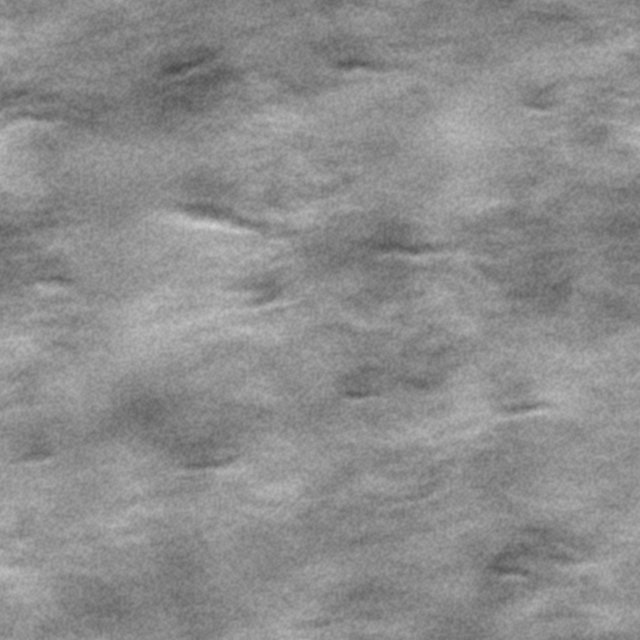
A three.js fragment shader for this texture:

```glsl
// Soft grey weathered surface: cloudy patches, tilted streaks and fine grain
// come from layers of stretched gradient noise; a loop scatters short dark
// ridges, each with a pale lip below and a blurred shadow above.

varying vec2 vUv;

vec2 hash2(vec2 p) {
  vec3 q = fract(vec3(p.xyx) * vec3(0.1031, 0.1030, 0.0973));
  q += dot(q, q.yzx + 33.33);
  return fract((q.xx + q.yz) * q.zy);
}

mat2 rotation(float angle) {
  float c = cos(angle), s = sin(angle);
  return mat2(c, -s, s, c);
}

// Dot product of a random unit gradient with the offset from its corner
float corner(vec2 cell, vec2 offset) {
  return dot(normalize(hash2(cell) - 0.4999), offset);
}

float noise(vec2 p) {
  vec2 i = floor(p), f = fract(p);
  vec2 w = f * f * f * (f * (f * 6.0 - 15.0) + 10.0);
  vec2 e = vec2(1.0, 0.0);
  float low = mix(corner(i, f), corner(i + e, f - e), w.x);
  float high = mix(corner(i + e.yx, f - e.yx), corner(i + 1.0, f - 1.0), w.x);
  return mix(low, high, w.y);
}

// Broad cloudy patches, slightly wider than tall
float patches(vec2 p) {
  return 0.14 * noise(p * vec2(3.1, 4.6) + 17.3)
       + 0.11 * noise(rotation(0.25) * p * vec2(7.0, 11.0) + 41.7);
}

// Thin wisps that fade in and out across the surface
float streaks(vec2 p) {
  float strength = 0.9 + 1.3 * noise(p * 5.0 + 63.1);
  float wisps = 0.09 * noise(p * vec2(13.0, 36.0) + 8.4)
              + 0.06 * noise(rotation(-0.12) * p * vec2(30.0, 72.0) + 91.2);
  return strength * wisps;
}

float grain(vec2 p) {
  return 0.055 * noise(rotation(0.4) * p * vec2(88.0, 105.0) + 5.6)
       + 0.065 * noise(rotation(0.7) * p * vec2(165.0, 180.0) + 29.8);
}

// Dark dash with a bright lip under it and a soft shadow over it
float ridge(vec2 p, float len, float thick) {
  float taper = exp(-pow(abs(p.x / len), 3.0));
  float y = p.y / thick;
  float dark = exp(-y * y);
  float lip = exp(-pow((y + 2.0) / 0.8, 2.0));
  vec2 s = (p - vec2(-0.3 * len, 3.5 * thick)) / vec2(len, thick * 3.0);
  return taper * (0.10 * lip - 0.15 * dark) - 0.08 * exp(-dot(s, s));
}

float ridges(vec2 p) {
  float sum = 0.0;
  vec2 ragged = vec2(noise(p * 24.0 + 3.0), noise(p * 30.0 + 70.0));
  for (int i = 0; i < 13; i++) {
    float id = float(i);
    vec2 place = fract(vec2(0.31, 0.67) + id * vec2(0.7549, 0.5698));
    place += 0.12 * (hash2(vec2(id, 4.0)) - 0.5);
    vec2 r = hash2(vec2(id, 19.0));
    float size = i == 0 ? 1.0 : 0.25 + 0.35 * r.x;
    float tilt = i == 0 ? -0.2 : mix(-0.15, 0.3, r.y);
    vec2 q = rotation(tilt) * (p - place) + ragged * vec2(0.012, 0.008);
    sum += ridge(q, 0.085 * size, 0.004 + 0.006 * size) * (0.5 + 0.6 * size);
  }
  return sum;
}

// Large smoky stains with torn outlines
float stains(vec2 p) {
  float sum = 0.0;
  vec2 torn = vec2(noise(p * 9.0 + 52.0), noise(p * 13.0 + 14.0));
  for (int i = 0; i < 5; i++) {
    vec2 place = fract(vec2(0.36, 0.86) + float(i) * vec2(0.43, 0.245));
    vec2 q = rotation(0.15) * (p - place) + 0.09 * torn;
    q /= vec2(0.12, 0.045);
    sum += exp(-dot(q, q));
  }
  return sum;
}

// Pale, broken band running upward right of the middle
float paleBand(vec2 p) {
  float x = p.x - 0.71 + 0.12 * noise(p * vec2(4.0, 7.0) + 33.0);
  float extent = smoothstep(0.05, 0.25, p.y) * smoothstep(0.95, 0.65, p.y);
  return extent * exp(-x * x / 0.0025);
}

void main() {
  vec2 tilted = rotation(0.12) * vUv;
  vec2 warp = vec2(noise(vUv * 6.0 + 11.0), noise(vUv * 7.0 + 47.0));
  vec2 p = tilted + 0.03 * warp;

  float grey = 0.558 + patches(p) + streaks(p) + grain(tilted);
  grey += 0.05 * paleBand(vUv) - 0.075 * stains(vUv) + ridges(vUv);

  grey = clamp(grey, 0.24, 0.82);
  gl_FragColor = vec4(grey, grey, grey + 0.003, 1.0);
}
```
